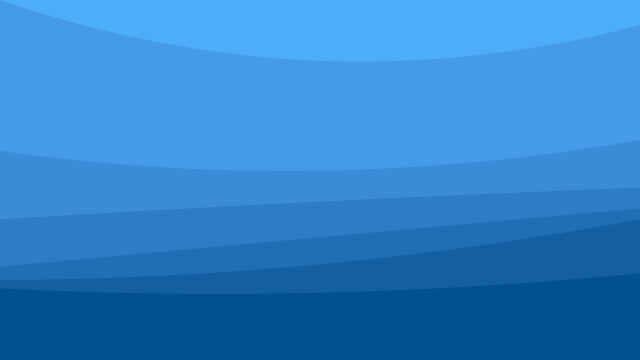
Reproduce this background procedurally as a Shadertoy shader.

```glsl
// Flat layered waves in blue, stepping from a bright sky tone to deep navy.
// Each layer fills the area below a parabola set by its left, middle and
// right heights; layers are painted from the top one down to the lowest.

#define EDGE_PIXELS 1.0                       // width of the smoothed edge
#define SKY_COLOR   vec3(0.306, 0.678, 0.976) // area above all layers
#define LAYER_COUNT 6

// Left, middle and right height of each layer, as fractions of the canvas
const vec3 LAYER_HEIGHTS[LAYER_COUNT] = vec3[](
    vec3(1.000, 0.831, 0.931),
    vec3(0.581, 0.526, 0.611),
    vec3(0.391, 0.440, 0.479),
    vec3(0.259, 0.341, 0.421),
    vec3(0.222, 0.266, 0.391),
    vec3(0.199, 0.187, 0.241));

const vec3 LAYER_COLORS[LAYER_COUNT] = vec3[](
    vec3(0.271, 0.608, 0.906),
    vec3(0.227, 0.549, 0.843),
    vec3(0.180, 0.486, 0.776),
    vec3(0.129, 0.431, 0.710),
    vec3(0.078, 0.373, 0.635),
    vec3(0.000, 0.314, 0.573));

// Height of the parabola through the three given heights at x = 0, 0.5, 1
float curveHeight(vec3 heights, float x) {
    float straight = mix(heights.x, heights.z, x);
    float bulge = heights.y - 0.5 * (heights.x + heights.z);
    return straight + 4.0 * bulge * x * (1.0 - x);
}

// Coverage of the area below a layer's edge
float layerMask(vec3 heights, vec2 uv) {
    float softness = EDGE_PIXELS / iResolution.y;
    float depth = curveHeight(heights, uv.x) - uv.y;
    return clamp(depth / softness + 0.5, 0.0, 1.0);
}

void mainImage(out vec4 fragColor, in vec2 fragCoord) {
    vec2 uv = fragCoord / iResolution.xy;

    // Paint each lower layer over the ones above it
    vec3 color = SKY_COLOR;
    for (int i = 0; i < LAYER_COUNT; i++) {
        color = mix(color, LAYER_COLORS[i], layerMask(LAYER_HEIGHTS[i], uv));
    }
    fragColor = vec4(color, 1.0);
}
```
